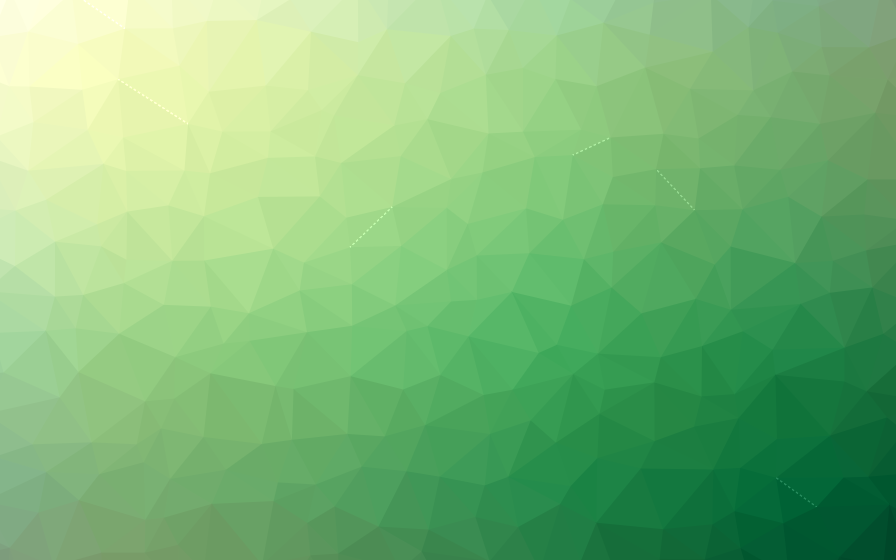
Write a WebGL 2 fragment shader that draws this background.

```glsl
#version 300 es
precision highp float;
// Low-poly mesh of flat triangles, fading from pale yellow to deep green.

#define CELL 0.078       // mesh spacing, as a fraction of canvas height
#define JITTER 0.74      // vertex displacement range, in cells
#define TINT 0.010       // random brightness change per triangle
#define DASH_SHARE 0.02  // share of diagonals that carry a dashed hairline
#define DASH_LIGHT 0.16  // brightness of the hairlines
#define DASH_RATE 9.0    // dashes per cell length

uniform vec2 u_resolution;
out vec4 outColor;

float hash(vec2 p) {
  vec3 q = fract(p.xyx * vec3(0.1031, 0.1030, 0.0973));
  q += dot(q, q.yzx + 33.33);
  return fract((q.x + q.y) * q.z);
}

float cross2(vec2 a, vec2 b) { return a.x * b.y - a.y * b.x; }

// Displaced grid vertex, in cell units
vec2 vertex(vec2 id) {
  vec2 offset = vec2(hash(id + 17.3), hash(id + 71.9)) - 0.5;
  return id + JITTER * offset;
}

// Nine evenly spaced stops from cream to forest green
vec3 ramp(float t) {
  vec3 stops[9] = vec3[9](
    vec3(1.00, 1.00, 0.90), vec3(0.97, 0.99, 0.73), vec3(0.85, 0.94, 0.64),
    vec3(0.68, 0.87, 0.56), vec3(0.47, 0.78, 0.47), vec3(0.25, 0.67, 0.36),
    vec3(0.14, 0.52, 0.26), vec3(0.00, 0.41, 0.22), vec3(0.00, 0.27, 0.16));
  float s = clamp(t, 0.0, 1.0) * 8.0;
  int i = int(min(s, 7.0));
  return mix(stops[i], stops[i + 1], s - float(i));
}

// Average of a horizontal and a vertical ramp, slightly muted where they differ
vec3 gradient(vec2 uv) {
  vec2 t = clamp(vec2(uv.x, 1.0 - uv.y), 0.0, 1.0);
  float spread = t.x - t.y;
  return 0.5 * (ramp(t.x) + ramp(t.y)) - vec3(0.0, 0.015, 0.035) * spread * spread;
}

// Signed distance to the line a-b, positive on its left
float leftOf(vec2 p, vec2 a, vec2 b) {
  return cross2(b - a, p - a) / length(b - a);
}

// Adds one counter-clockwise triangle: rgb holds weighted colour, a holds weight
void addTriangle(inout vec4 sum, vec2 p, vec2 a, vec2 b, vec2 c, float pixel) {
  float d = min(leftOf(p, a, b), min(leftOf(p, b, c), leftOf(p, c, a)));
  float cover = clamp(0.5 + d / pixel, 0.0, 1.0);
  if (cover <= 0.0) return;
  vec2 center = (a + b + c) / 3.0;
  vec2 uv = center * CELL * vec2(u_resolution.y / u_resolution.x, 1.0);
  float tint = TINT * (2.0 * hash(floor(center * 64.0)) - 1.0);
  sum += cover * vec4(gradient(uv) + tint, 1.0);
}

// Dashed hairline along a-b
float dashes(vec2 p, vec2 a, vec2 b, float pixel) {
  vec2 dir = normalize(b - a);
  float along = dot(p - a, dir);
  float inside = step(0.0, along) * step(along, length(b - a));
  float line = 1.0 - smoothstep(0.0, max(pixel, 0.03), abs(cross2(dir, p - a)));
  return inside * line * smoothstep(0.3, 0.6, abs(fract(along * DASH_RATE) * 2.0 - 1.0));
}

void main() {
  vec2 p = gl_FragCoord.xy / (u_resolution.y * CELL);
  float pixel = 1.0 / (u_resolution.y * CELL);
  vec4 sum = vec4(0.0);
  float hairline = 0.0;

  // Visit nearby quads; split each along its Delaunay diagonal
  for (int y = -1; y <= 1; y++) {
    for (int x = -1; x <= 1; x++) {
      vec2 id = floor(p) + vec2(x, y);
      vec2 a = vertex(id);
      vec2 b = vertex(id + vec2(1.0, 0.0));
      vec2 c = vertex(id + vec2(1.0, 1.0));
      vec2 d = vertex(id + vec2(0.0, 1.0));

      // Sine of the sum of the angles at b and d
      float angleSine = cross2(c - b, a - b) * dot(a - d, c - d)
                      + dot(a - b, c - b) * cross2(a - d, c - d);
      bool splitAC = angleSine >= 0.0;
      if (splitAC) {
        addTriangle(sum, p, a, b, c, pixel);
        addTriangle(sum, p, a, c, d, pixel);
      } else {
        addTriangle(sum, p, a, b, d, pixel);
        addTriangle(sum, p, b, c, d, pixel);
      }
      if (hash(id + 131.7) < DASH_SHARE) {
        hairline = max(hairline, dashes(p, splitAC ? a : b, splitAC ? c : d, pixel));
      }
    }
  }

  vec3 color = sum.rgb / max(sum.a, 0.001) + DASH_LIGHT * hairline;
  outColor = vec4(clamp(color, 0.0, 1.0), 1.0);
}
```
